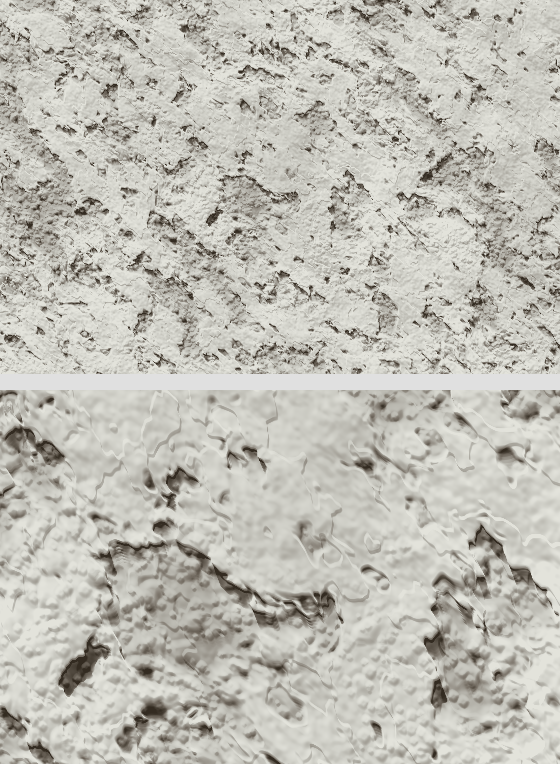
Top, the full canvas; bottom, a detail of the centre.
Give the GLSL for this texture, as a WebGL 2 fragment shader.

```glsl
#version 300 es
precision highp float;
// Rough pale plaster: trowelled patches torn open into crumbly, shadowed hollows.

uniform vec2 u_resolution;
out vec4 fragColor;

const vec2 LIGHT_DIR = vec2(-0.34, 0.94);
const float PIT_DEPTH = 0.025;
const float SLOPE_STEP = 0.0016;
const int SHADOW_STEPS = 7;

float hash(vec2 p) {
    vec3 q = fract(p.xyx * 0.1031);
    q += dot(q, q.yzx + 33.33);
    return fract((q.x + q.y) * q.z);
}

float noise(vec2 p) {
    vec2 cell = floor(p);
    vec2 f = fract(p);
    f = f * f * (3.0 - 2.0 * f);
    float low = mix(hash(cell), hash(cell + vec2(1, 0)), f.x);
    float high = mix(hash(cell + vec2(0, 1)), hash(cell + vec2(1, 1)), f.x);
    return mix(low, high, f.y);
}

float fbm(vec2 p, int octaves, float gain) {
    float sum = 0.0, weight = 0.5, total = 0.0;
    for (int i = 0; i < octaves; i++) {
        sum += weight * noise(p);
        total += weight;
        weight *= gain;
        p = mat2(1.6, 1.2, -1.2, 1.6) * p + 17.3;
    }
    return sum / total;
}

// Scattered angular lumps; each cell holds at most one, of random size.
float crumbs(vec2 p, float density) {
    vec2 cell = floor(p);
    float top = 0.0;
    for (int y = -1; y <= 1; y++) {
        for (int x = -1; x <= 1; x++) {
            vec2 id = cell + vec2(x, y);
            vec2 centre = id + vec2(hash(id + 3.1), hash(id + 47.7));
            vec2 d = abs(p - centre);
            float size = 0.25 + 0.5 * hash(id + 91.3);
            float reach = mix(length(d), max(d.x, d.y), 0.4);
            float present = step(hash(id + 71.9), density);
            top = max(top, present * size * (1.0 - smoothstep(0.35 * size, size, reach)));
        }
    }
    return top;
}

// Returns surface height in x and soft hollow coverage in y.
vec2 plaster(vec2 p) {
    vec2 turned = mat2(0.8, 0.6, -0.6, 0.8) * p;
    vec2 bend = vec2(noise(turned * 12.0), noise(turned * 12.0 + 63.0)) - 0.5;
    vec2 fray = vec2(noise(turned * 70.0 + 7.0), noise(turned * 70.0 + 29.0)) - 0.5;
    vec2 q = p + 0.024 * bend + 0.006 * fray;
    mat2 grainwise = mat2(1.0, 0.2, 0.22, 0.84);
    vec2 stroke = grainwise * q;

    // Hollows break off sharply on the side toward the light and fade out below.
    float cluster = 0.2 * (noise(p * 2.8 + 8.0) - 0.5);
    float coat = fbm(stroke * 15.0 + 5.0, 5, 0.58) + cluster;
    vec2 uphill = grainwise * (q + 0.025 * LIGHT_DIR);
    float lean = fbm(uphill * 15.0 + 5.0, 2, 0.58) - fbm(stroke * 15.0 + 5.0, 2, 0.58);
    float soft = 1.0 - smoothstep(0.26, 0.50, coat);
    float sharp = 1.0 - smoothstep(0.425, 0.455, coat);
    float pit = mix(soft, max(soft, 0.8 * sharp), smoothstep(-0.05, 0.07, lean));
    float nick = 1.0 - smoothstep(0.25, 0.35, fbm(stroke * 36.0 + 31.0, 3, 0.5) + 0.5 * cluster);
    pit = max(pit, 0.6 * nick);

    // Undulating coat with thin flaked layers and fine grain.
    float relief = 0.042 * fbm(stroke * 13.0 + 22.0, 5, 0.5);
    float flake = smoothstep(0.50, 0.525, fbm(stroke * 24.0 + 55.0, 4, 0.55));
    float grain = 0.0017 * noise(turned * 170.0);

    float lumps = 0.015 * crumbs(q * 50.0, 0.45) + 0.009 * crumbs(turned * 105.0 + 9.0, 0.6);
    float rubble = 0.6 * smoothstep(0.5, 0.66, fbm(p * 8.0 + 12.0, 3, 0.5));
    float loose = max(smoothstep(0.1, 0.7, pit), rubble);
    float height = relief + grain + 0.0035 * flake;
    return vec2(height - PIT_DEPTH * pit + lumps * loose, max(soft, 0.6 * nick));
}

// Greatest height by which the surface toward the light stands above the ray.
float blockedHeight(vec2 p, float height) {
    float blocked = 0.0;
    for (int i = 1; i <= SHADOW_STEPS; i++) {
        float reach = 0.003 * float(i);
        float rise = plaster(p + LIGHT_DIR * reach).x - height;
        blocked = max(blocked, rise - 0.65 * reach);
    }
    return blocked;
}

// Turns slope into tone: gentle highlights, deeper shade.
float slopeTone(float slope) {
    float lit = max(slope, 0.0);
    float shade = max(-slope, 0.0);
    return 0.15 * lit / (1.0 + 1.4 * lit) - 0.23 * shade / (1.0 + 0.5 * shade);
}

vec3 plasterColor(float tone) {
    vec3 warmth = mix(vec3(0.0, -0.03, -0.07), vec3(0.0, 0.0, -0.03), smoothstep(0.4, 0.86, tone));
    return vec3(tone) + warmth;
}

void main() {
    vec2 p = gl_FragCoord.xy / u_resolution.y;
    vec2 surface = plaster(p);

    float ahead = plaster(p + LIGHT_DIR * SLOPE_STEP).x;
    float behind = plaster(p - LIGHT_DIR * SLOPE_STEP).x;
    float slope = (behind - ahead) / (2.0 * SLOPE_STEP);
    float shadow = smoothstep(0.0, 0.015, blockedHeight(p, surface.x));

    // Dry bright coat, dustier and darker inside the hollows.
    float stain = 0.13 * (fbm(p * 5.0 + 70.0, 3, 0.5) - 0.5);
    float speckle = 0.05 * (noise(p * 190.0 + 4.0) - 0.5);
    float tone = 0.83 + stain + speckle - 0.13 * surface.y;
    tone += slopeTone(slope) - 0.40 * shadow;
    fragColor = vec4(plasterColor(clamp(tone, 0.2, 0.89)), 1.0);
}
```
